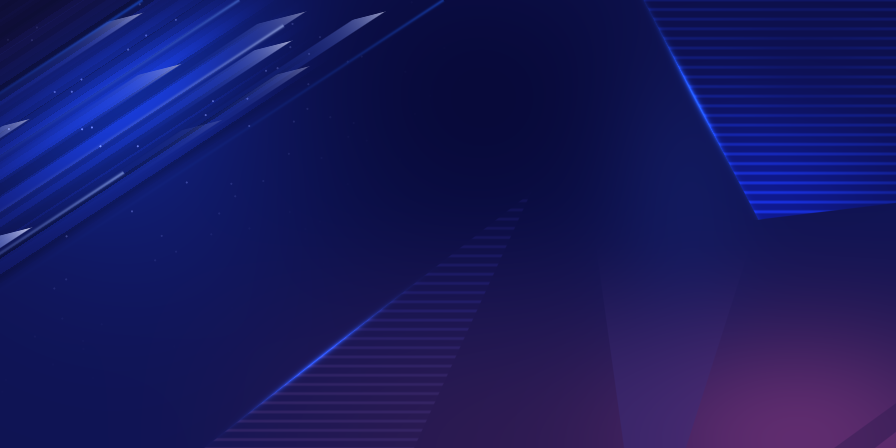
Give the GLSL for this background, as a Shadertoy shader.

```glsl
const vec3 NAVY = vec3(0.060, 0.076, 0.325);
const vec3 MIDNIGHT = vec3(0.030, 0.038, 0.225);
const vec3 PLUM = vec3(0.185, 0.105, 0.315);
const vec3 MAGENTA = vec3(0.42, 0.19, 0.46);
const vec3 VIOLET = vec3(0.23, 0.17, 0.47);
const vec3 ROYAL = vec3(0.08, 0.21, 0.76);
const vec3 ELECTRIC = vec3(0.12, 0.38, 1.0);
const vec3 SILVER = vec3(0.72, 0.73, 0.86);

const vec2 STREAK_DIR = vec2(0.8366, 0.5479);
const float STREAK_EDGE = 0.294;   // lower limit of the streak field
const float TIP_SLANT = 2.9;
const float PANEL_PITCH = 0.0215;
const float WEDGE_PITCH = 0.0205;
const float SPARK_GRID = 30.0;

// Corners of the striped panel and the striped wedge
const vec2 PANEL_TOP = vec2(1.437, 1.0);
const vec2 PANEL_LOW = vec2(1.693, 0.51);
const vec2 PANEL_RIGHT = vec2(2.0, 0.547);
const vec2 WEDGE_APEX = vec2(1.185, 0.57);
const vec2 WEDGE_LEFT = vec2(0.456, 0.0);
const vec2 WEDGE_RIGHT = vec2(0.924, 0.0);

// Blades: tip x, tip y, width, strength
const vec4 BLADES[9] = vec4[9](
    vec4(0.318, 0.971, 0.026, 0.60), vec4(0.682, 0.974, 0.036, 0.50),
    vec4(0.404, 0.857, 0.032, 0.58), vec4(0.651, 0.909, 0.028, 0.75),
    vec4(0.859, 0.974, 0.024, 0.68), vec4(0.690, 0.852, 0.024, 0.38),
    vec4(0.065, 0.734, 0.020, 0.60), vec4(0.070, 0.492, 0.034, 0.90),
    vec4(0.495, 0.732, 0.030, 0.16));

// Thin rays: end x, end y, strength, whiteness
const vec4 RAYS[5] = vec4[5](
    vec4(0.276, 0.615, 0.80, 0.6), vec4(0.633, 0.943, 0.75, 0.7),
    vec4(0.990, 1.000, 0.55, 0.0), vec4(0.534, 1.000, 0.65, 0.3),
    vec4(0.318, 1.000, 0.65, 0.0));

float hash(vec2 p) {
    return fract(sin(dot(p, vec2(127.1, 311.7))) * 43758.55);
}

float blob(vec2 p, vec2 center, vec2 size) {
    vec2 q = (p - center) / size;
    return exp(-dot(q, q));
}

// Signed distance to the line a-b, positive on its left
float side(vec2 p, vec2 a, vec2 b) {
    vec2 d = normalize(b - a);
    return dot(p - a, vec2(-d.y, d.x));
}

float cover(float d, float px) { return smoothstep(-px, px, d); }

float stripe(float y, float pitch) {
    float f = fract(y / pitch);
    return smoothstep(0.25, 0.5, f) * (1.0 - smoothstep(0.55, 0.8, f));
}

vec3 backdrop(vec2 p, float px) {
    vec3 col = mix(NAVY, MIDNIGHT, blob(p, vec2(1.06, 0.78), vec2(0.5, 0.4)));
    float low = 1.0 - smoothstep(0.0, 0.58, p.y);
    col = mix(col, PLUM, low * smoothstep(0.2, 1.1, p.x) * 0.85);
    col = mix(col, vec3(0.08, 0.12, 0.41), 0.6 * blob(p, vec2(1.53, 0.57), vec2(0.17, 0.33)));
    col = mix(col, MAGENTA, 0.82 * blob(p, vec2(1.78, 0.02), vec2(0.38, 0.24)));
    // Pale facet hanging below the panel
    float facet = cover(side(p, vec2(1.341, 0.375), vec2(1.393, 0.0)), px)
                * cover(side(p, vec2(1.531, 0.0), PANEL_LOW), px);
    col = mix(col, VIOLET, 0.5 * facet * (1.0 - smoothstep(0.05, 0.48, p.y)));
    // Folded corner
    float fold = cover(-side(p, vec2(1.862, 0.0), vec2(2.0, 0.1)), px);
    float foldTip = cover(-side(p, vec2(1.953, 0.0), vec2(2.0, 0.036)), px);
    return mix(mix(col, PLUM, 0.45 * fold), MAGENTA, 0.6 * foldTip);
}

vec3 streaks(vec3 col, vec2 p, float px) {
    vec2 normal = vec2(-STREAK_DIR.y, STREAK_DIR.x);
    vec2 q = vec2(dot(p, STREAK_DIR), dot(p, normal));
    float field = smoothstep(STREAK_EDGE - px, STREAK_EDGE + 0.05, q.y);
    // Blue glow, broad and then concentrated along the streaks
    col = mix(col, ROYAL, 0.30 * blob(p, vec2(0.30, 0.70), vec2(0.36, 0.36)));
    col = mix(col, ROYAL, 0.82 * blob(q, vec2(0.67, 0.49), vec2(0.30, 0.12)));
    col = mix(col, vec3(0.08, 0.07, 0.27), 0.7 * smoothstep(0.60, 0.76, q.y));
    // Parallel bands of two widths, dimming or lifting the glow
    float band = hash(vec2(floor(q.y * 34.0), 3.0)) + 0.6 * hash(vec2(floor(q.y * 75.0), 9.0)) - 0.85;
    col *= 1.0 + 0.5 * band * field * (1.0 - smoothstep(0.75, 1.15, q.x));
    for (int i = 0; i < 9; i++) {
        vec4 b = BLADES[i];
        vec2 r = vec2(dot(p - b.xy, STREAK_DIR), dot(p - b.xy, normal));
        float mask = cover(r.y, px) * cover(b.z - r.y, px) * cover(-r.x - TIP_SLANT * r.y, 2.0 * px);
        float fade = exp(min(r.x, 0.0) / 0.13);
        col = mix(col, mix(ROYAL, SILVER, fade), mask * b.w * (0.25 * exp(min(r.x, 0.0) / 0.4) + fade));
    }
    for (int i = 0; i < 5; i++) {
        vec4 b = RAYS[i];
        vec2 r = vec2(dot(p - b.xy, STREAK_DIR), dot(p - b.xy, normal));
        float line = exp(-pow(r.y / 0.0035, 2.0)) * cover(-r.x, px) * exp(min(r.x, 0.0) / 0.32);
        col = mix(col, mix(ELECTRIC * 0.8, SILVER, b.w), line * b.z);
    }
    // Scattered sparks
    vec2 cell = floor(p * SPARK_GRID);
    vec2 spot = 0.12 + 0.76 * vec2(hash(cell), hash(cell + 17.0));
    float dist = length(fract(p * SPARK_GRID) - spot) / SPARK_GRID;
    float spark = (1.0 - smoothstep(0.001, 0.0035, dist)) * step(0.87, hash(cell + 41.0));
    return col + SILVER * spark * 0.5 * blob(q, vec2(0.62, 0.46), vec2(0.42, 0.22));
}

void mainImage(out vec4 fragColor, in vec2 fragCoord) {
    vec2 p = fragCoord / iResolution.y;
    p.x *= 2.0 * iResolution.y / iResolution.x;
    float px = 0.8 / iResolution.y;
    vec3 col = streaks(backdrop(p, px), p, px);

    // Striped panel, brightest toward its lower corner
    float edge = side(p, PANEL_TOP, PANEL_LOW);
    float panel = cover(edge, px) * cover(side(p, PANEL_LOW, PANEL_RIGHT), px);
    float lit = blob(p, PANEL_LOW, vec2(0.32, 0.25));
    vec3 face = mix(vec3(0.05, 0.06, 0.29), vec3(0.06, 0.10, 0.57), lit);
    face += ROYAL * stripe(p.y, PANEL_PITCH) * (0.17 + 0.25 * lit)
          * (1.0 - 0.6 * blob(p, vec2(1.80, 0.85), vec2(0.15)));
    col = mix(col, face, panel);
    float shine = blob(p, vec2(1.55, 0.78), vec2(0.12));
    col += ELECTRIC * exp(-abs(edge) / 0.004) * (0.12 + 0.8 * shine) * step(PANEL_LOW.y, p.y);

    // Striped wedge with a lit left edge
    edge = side(p, WEDGE_APEX, WEDGE_LEFT);
    float wedge = cover(edge, px) * cover(side(p, WEDGE_RIGHT, WEDGE_APEX), px);
    float bars = stripe(p.y - 0.552 + 0.53 * WEDGE_PITCH, WEDGE_PITCH);
    vec3 barColor = mix(vec3(0.24, 0.17, 0.44), vec3(0.14, 0.13, 0.48), smoothstep(0.1, 0.4, p.y));
    col = mix(col, barColor, wedge * (0.04 + 0.55 * bars) * (1.0 - 0.5 * smoothstep(0.3, 0.57, p.y)));
    shine = blob(p, vec2(0.71, 0.20), vec2(0.16));
    col += ELECTRIC * exp(-abs(edge) / 0.0035) * 0.8 * shine;
    fragColor = vec4(clamp(col, 0.0, 1.0), 1.0);
}
```
